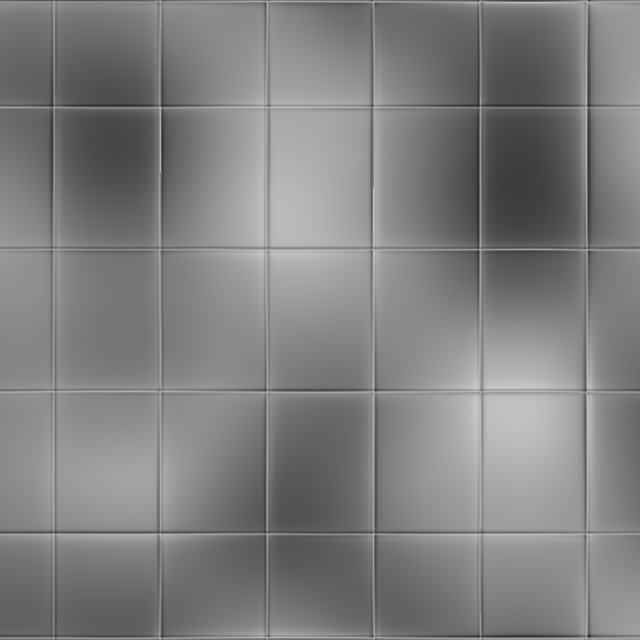
Write a WebGL 2 fragment shader that draws this texture.

```glsl
#version 300 es
precision highp float;

uniform vec2 u_resolution;
out vec4 outColor;

#define COLUMNS 6.0
#define ROWS 4.5
#define FIRST_SEAM vec2(0.0840, 0.1652)
#define EDGE_INSET 0.003
#define BASE_TONE 0.478
#define WAVE 0.20
#define CLOUD 0.36
#define SEAM_WIDTH 0.0016
#define SEAM_TONE 0.62
#define SHADOW_DEPTH 0.19
#define RIM_WIDTH 0.011
#define BEND 0.13

float hash(vec2 cell) {
    vec3 q = fract(vec3(cell.xyx + 31.0) * vec3(0.1031, 0.1030, 0.0973));
    q += dot(q, q.yzx + 33.33);
    return fract((q.x + q.y) * q.z);
}

float noise(vec2 p) {
    vec2 cell = floor(p);
    vec2 f = p - cell;
    vec2 u = f * f * f * (f * (f * 6.0 - 15.0) + 10.0);
    float low = mix(hash(cell), hash(cell + vec2(1, 0)), u.x);
    float high = mix(hash(cell + vec2(0, 1)), hash(cell + vec2(1, 1)), u.x);
    return mix(low, high, u.y);
}

float gauss(float x) {
    return exp(-x * x);
}

// Soft grey surroundings mirrored by the tiles
float surroundings(vec2 p) {
    // Broad crossing waves, fading out to the left
    float wave = cos(9.42 * (p.x - 0.48)) * cos(6.98 * (p.y - 0.73));
    wave *= smoothstep(-0.1, 0.45, p.x);
    // Dim upper left corner
    float corner = gauss(length((p - vec2(0.0, 0.88)) / vec2(0.11, 0.16)));
    // Irregular clouds
    vec2 q = p * 5.0;
    float cloud = mix(noise(q), noise(q * 0.9 + vec2(50.4, 80.6)), 0.4) - 0.5;
    return BASE_TONE + WAVE * wave - 0.16 * corner + CLOUD * cloud;
}

// Signed distance to the nearest upright seam
float columnSeam(float x) {
    return (fract((x - FIRST_SEAM.x) * COLUMNS + 0.5) - 0.5) / COLUMNS;
}

// Signed distance to the nearest level seam; outer rows are cut short
float rowSeam(float y) {
    float row = clamp(floor((y - FIRST_SEAM.y) * ROWS), -1.0, 3.0);
    float bottom = max(FIRST_SEAM.y + row / ROWS, EDGE_INSET);
    float top = min(FIRST_SEAM.y + (row + 1.0) / ROWS, 1.0 - EDGE_INSET);
    return y - bottom < top - y ? y - bottom : y - top;
}

// Dark flanks around a pale core; balance moves the shadow across the seam
float addSeam(float tone, float d, float balance, float pixel) {
    float width = max(SEAM_WIDTH, 0.7 * pixel);
    float flank = 1.9 * width;
    float shadow = mix(gauss((d + flank) / (1.3 * width)),
                       gauss((d - flank) / (1.3 * width)), balance);
    float core = mix(SEAM_TONE, tone + 0.10, 0.5);
    return mix(tone - SHADOW_DEPTH * shadow, core, 0.75 * gauss(d / width));
}

void main() {
    vec2 p = gl_FragCoord.xy / u_resolution;
    float pixel = 1.0 / min(u_resolution.x, u_resolution.y);

    // Seams waver very slightly along their length
    vec2 waver = vec2(noise(p * vec2(3.0, 9.0) + 40.0),
                      noise(p * vec2(12.0, 3.0) + 70.0)) - 0.5;
    vec2 d = vec2(columnSeam(p.x), rowSeam(p.y)) + 0.001 * waver;

    // Rounded rims bend the reflection sharply near each seam
    vec2 rim = exp(-abs(d) / RIM_WIDTH);
    vec2 bend = BEND * rim * rim * sign(d);
    float tone = surroundings(p - bend);
    tone += 0.05 * rim.x + 0.06 * rim.y;

    // Shadow sides vary along upright seams and favour the top of level ones
    float uprightBalance = 0.25 + 0.5 * noise(p * vec2(6.0, 5.0) + 11.0);
    float levelBalance = 0.7 + 0.2 * noise(p * vec2(7.0, 5.0) + 23.0);
    tone = addSeam(tone, d.x, uprightBalance, pixel);
    tone = addSeam(tone, d.y, levelBalance, pixel);

    outColor = vec4(vec3(clamp(tone, 0.20, 0.78)), 1.0);
}
```
